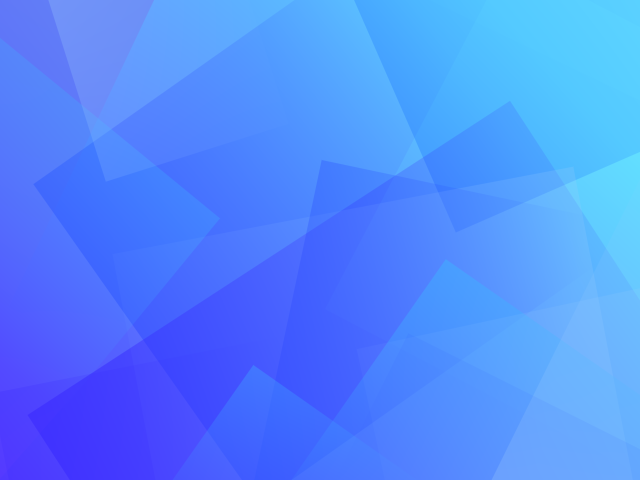
Give the GLSL for this background, as a WebGL 2 fragment shader.

```glsl
#version 300 es
precision highp float;
// Overlapping translucent panels on a diagonal violet-to-cyan gradient.
// Each panel is a rotated box, given by one edge and a depth to its left,
// whose opacity fades along that edge and across the depth.

uniform vec2 u_resolution;
out vec4 outColor;

const float CANVAS_HEIGHT = 5.76;   // panel units from bottom to top

// Base gradient: corner colour, its change per unit right and up, and its limit
const vec3 BASE_CORNER = vec3(0.315, 0.22, 1.0);
const vec3 BASE_RIGHT  = vec3(0.006, 0.057, 0.0);
const vec3 BASE_UP     = vec3(0.004, 0.053, 0.0);
const vec3 BASE_LIMIT  = vec3(0.40, 0.86, 1.0);

// Panel tints
const vec3 MAUVE  = vec3(0.47, 0.35, 0.90);
const vec3 VIOLET = vec3(0.45, 0.25, 1.00);
const vec3 INDIGO = vec3(0.20, 0.14, 1.00);
const vec3 COBALT = vec3(0.13, 0.25, 1.00);
const vec3 AZURE  = vec3(0.10, 0.45, 1.00);
const vec3 SKY    = vec3(0.24, 0.70, 1.00);
const vec3 CYAN   = vec3(0.43, 0.94, 1.00);
const vec3 MIST   = vec3(0.61, 0.80, 0.99);

// Blends a box over color. The edge runs from a to b, the box lies to its left.
// alpha: opacity at a, opacity at b, fraction left at full depth.
void panel(inout vec3 color, vec2 p, vec2 a, vec2 b, float depth, vec3 tint, vec3 alpha) {
    float len = distance(a, b);
    vec2 along = (b - a) / len;
    vec2 q = vec2(dot(p - a, along), dot(p - a, vec2(-along.y, along.x)));
    vec2 size = vec2(len, depth);
    vec2 inside = min(q, size - q);
    float pixel = CANVAS_HEIGHT / u_resolution.y;
    float mask = smoothstep(-0.7 * pixel, 0.7 * pixel, min(inside.x, inside.y));
    vec2 t = clamp(q / size, 0.0, 1.0);
    float opacity = mix(alpha.x, alpha.y, t.x) * mix(1.0, alpha.z, t.y);
    color = mix(color, tint, mask * opacity);
}

void main() {
    vec2 p = gl_FragCoord.xy / u_resolution.y * CANVAS_HEIGHT;
    vec3 color = min(BASE_CORNER + BASE_RIGHT * p.x + BASE_UP * p.y, BASE_LIMIT);

    // Upper left: mauve shade, large blue sheet, bright corner, misty wedge
    panel(color, p, vec2(0.0, 1.86), vec2(2.10, 6.29), 4.0, MAUVE, vec3(0.0, 0.42, 1.0));
    panel(color, p, vec2(0.40, 3.55), vec2(3.10, -0.28), 5.0, COBALT, vec3(0.44, 0.46, 0.0));
    panel(color, p, vec2(2.64, 3.14), vec2(-0.20, 5.47), 3.0, SKY, vec3(0.30, 0.26, 0.0));
    panel(color, p, vec2(0.40, 6.33), vec2(1.27, 3.58), 2.3, MIST, vec3(0.32, 0.18, 0.1));

    // Upper right: cyan glows and an azure wedge
    panel(color, p, vec2(6.10, 6.26), vec2(3.90, 2.05), 5.0, CYAN, vec3(0.26, 0.06, 0.2));
    panel(color, p, vec2(4.80, 5.93), vec2(8.00, 4.40), 4.0, CYAN, vec3(0.05, 0.14, 1.0));
    panel(color, p, vec2(4.10, 6.10), vec2(5.47, 2.97), 5.0, AZURE, vec3(0.28, 0.36, 0.0));

    // Centre: deep indigo band, pale sheet, shaded column
    panel(color, p, vec2(6.12, 4.55), vec2(0.33, 0.78), 6.0, INDIGO, vec3(0.14, 0.52, 0.2));
    panel(color, p, vec2(6.88, 3.76), vec2(1.35, 2.71), 6.0, MIST, vec3(0.21, 0.04, 0.8));
    panel(color, p, vec2(3.86, 3.84), vec2(2.95, -0.48), 3.3, COBALT, vec3(0.28, 0.22, 0.0));

    // Lower edge: two sky-blue peaks
    panel(color, p, vec2(5.35, 2.65), vec2(3.30, -0.28), 4.0, SKY, vec3(0.50, 0.04, 0.3));
    panel(color, p, vec2(3.04, 1.38), vec2(2.00, -0.10), 2.4, SKY, vec3(0.37, 0.12, 0.1));

    // Lower left: faint indigo and violet veils
    panel(color, p, vec2(3.40, 1.73), vec2(-0.10, 1.04), 2.5, INDIGO, vec3(0.0, 0.22, 0.5));
    panel(color, p, vec2(-0.10, -0.10), vec2(1.10, 1.27), 2.0, VIOLET, vec3(0.14, 0.0, 0.0));

    // Lower right: misty veils and a soft cobalt shade
    panel(color, p, vec2(8.00, 2.37), vec2(4.28, 1.57), 3.0, MIST, vec3(0.18, 0.05, 0.5));
    panel(color, p, vec2(7.70, 3.65), vec2(5.80, -0.20), 3.0, MIST, vec3(0.06, 0.30, 0.6));
    panel(color, p, vec2(7.90, 0.26), vec2(4.90, 1.76), 2.0, COBALT, vec3(0.07, 0.07, 0.0));

    outColor = vec4(color, 1.0);
}
```
